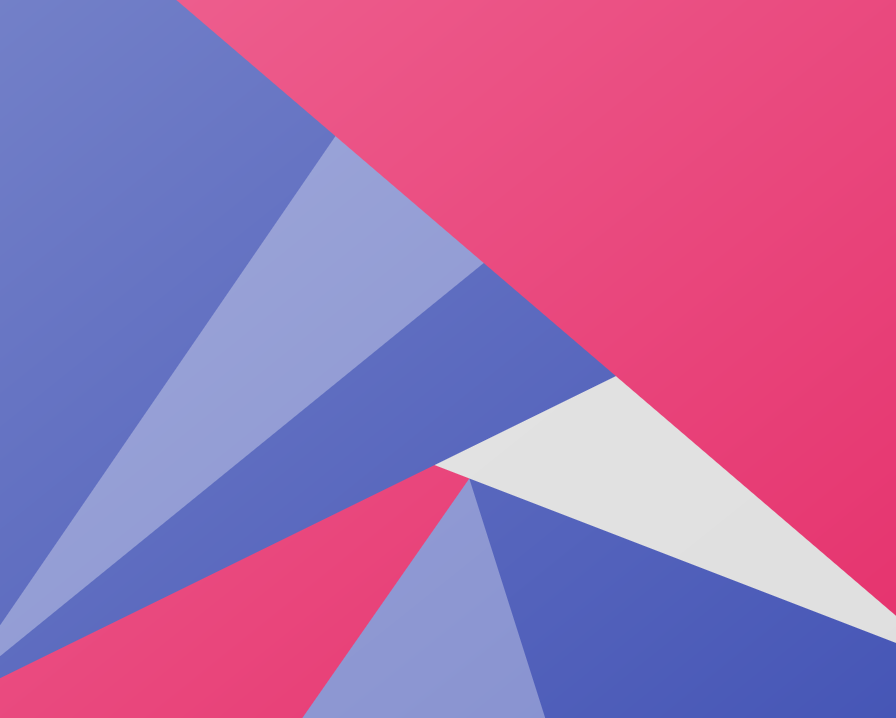
Give the GLSL for this background, as a WebGL 2 fragment shader.

```glsl
#version 300 es
precision highp float;
// Flat angular facets in indigo, pink and pale grey, shaded along the diagonal.

#define ASPECT 1.25
#define INDIGO_LIGHT vec3(0.450, 0.502, 0.785)
#define INDIGO_DARK vec3(0.275, 0.337, 0.714)
#define PINK_LIGHT vec3(0.933, 0.384, 0.567)
#define PINK_DARK vec3(0.898, 0.192, 0.425)
#define GREY_LIGHT vec3(0.898)
#define GREY_DARK vec3(0.875)
#define VEIL 0.33

uniform vec2 u_resolution;
out vec4 fragColor;

// Smooth coverage of the half plane to the left of the line from a to b.
float leftOf(vec2 p, vec2 a, vec2 b) {
    vec2 dir = normalize(b - a);
    vec2 rel = p - a;
    float dist = dir.x * rel.y - dir.y * rel.x;
    return clamp(dist * u_resolution.y + 0.5, 0.0, 1.0);
}

void main() {
    vec2 uv = gl_FragCoord.xy / u_resolution;
    vec2 p = uv * vec2(ASPECT, 1.0);

    // Shared gradient from the upper left to the lower right
    float shade = 0.5 * (uv.x + 1.0 - uv.y);
    vec3 indigo = mix(INDIGO_LIGHT, INDIGO_DARK, shade);
    vec3 pink = mix(PINK_LIGHT, PINK_DARK, shade);
    vec3 grey = mix(GREY_LIGHT, GREY_DARK, shade);
    vec3 veiled = mix(indigo, vec3(1.0), VEIL);

    // Upper left: a veiled beam across the indigo field
    float beam = leftOf(p, vec2(0.467, 0.809), vec2(0.0, 0.129));
    beam *= leftOf(p, vec2(0.0, 0.086), vec2(0.674, 0.633));
    vec3 color = mix(indigo, veiled, beam);

    // Lower fan: pink, veiled and indigo wedges meeting at one apex
    vec2 apex = vec2(0.6547, 0.3335);
    float pastPink = leftOf(p, vec2(0.4218, 0.0), apex);
    float beforeIndigo = leftOf(p, vec2(0.7606, 0.0), apex);
    vec3 fan = mix(indigo, veiled, beforeIndigo);
    fan = mix(fan, pink, pastPink);

    // Grey blade above the fan
    fan = mix(fan, grey, leftOf(p, vec2(0.6075, 0.3518), vec2(1.2508, 0.1042)));
    color = mix(fan, color, leftOf(p, vec2(0.0, 0.0554), vec2(0.858, 0.4756)));

    // Large pink plane over the upper right
    color = mix(color, pink, leftOf(p, vec2(0.246, 1.0), vec2(1.2508, 0.1417)));
    fragColor = vec4(color, 1.0);
}
```
